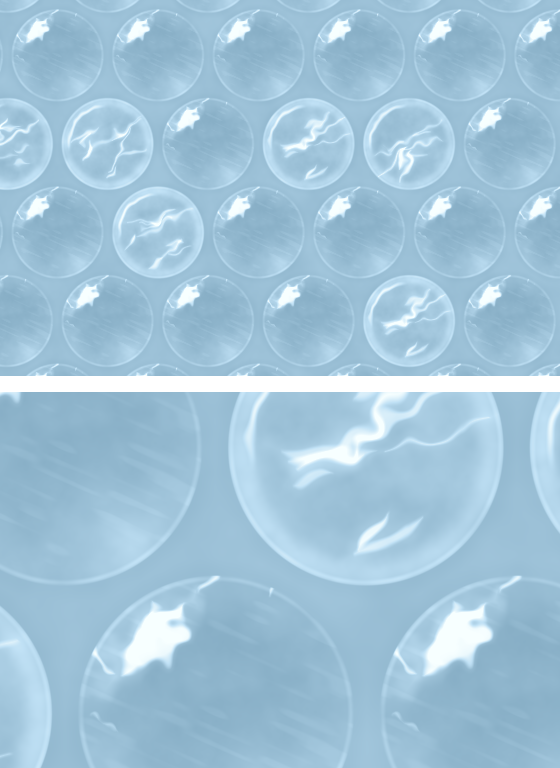
Top: the whole. Bottom: its middle third, enlarged.
A Shadertoy shader for this pattern:

```glsl
// Staggered sheet of clear blue air bubbles, a few of them popped and creased.
// The nearest hexagonal cell gives bubble coordinates; a single lightness value
// collects haze, glints and folds, and a pale blue ramp colours it.

float hash(vec2 p) {
    vec3 q = fract(p.xyx * vec3(.1031, .1030, .0973));
    q += dot(q, q.yzx + 33.33);
    return fract((q.x + q.y) * q.z);
}

float noise(vec2 p) {
    vec2 i = floor(p), f = fract(p);
    f *= f * (3. - 2. * f);
    return mix(mix(hash(i), hash(i + vec2(1, 0)), f.x),
               mix(hash(i + vec2(0, 1)), hash(i + 1.), f.x), f.y);
}

float fbm(vec2 p) {
    float sum = 0., amp = .5;
    for (int i = 0; i < 4; i++) {
        sum += amp * noise(p);
        p = mat2(1.6, 1.2, -1.2, 1.6) * p + 7.3;
        amp *= .5;
    }
    return sum;
}

// Lightness 0 = shaded film, 1 = pale film, 2 = white glint
vec3 tint(float k) {
    vec3 film = mix(vec3(.56, .71, .80), vec3(.75, .88, .96), min(k, 1.));
    return mix(film, vec3(.97, 1, 1), clamp(k - 1., 0., 1.));
}

// Sliver from a to b, widest in the middle
float sliver(vec2 u, vec2 a, vec2 b, float width, float soft) {
    vec2 d = b - a;
    float t = clamp(dot(u - a, d) / dot(d, d), 0., 1.);
    float dist = length(u - a - d * t) - width * 4. * t * (1. - t);
    return smoothstep(soft, -soft, dist);
}

float fullBubble(vec2 u, float px) {
    float r = length(u);
    float corner = pow(max(dot(u, vec2(-.7, .7)), 0.), 3.);
    vec2 g = u - vec2(.42, -.62);
    float k = -.06 + .22 * smoothstep(.45, 1., r) + .14 * smoothstep(.2, -.8, u.y);
    k += .45 * exp(-9. * dot(g, g)) + .3 * corner * smoothstep(.6, .9, r);
    k += .4 * (fbm(u * 4. + 20.) - .47);
    k += .14 * smoothstep(.6, .9, noise(mat2(.9, .4, -.4, .9) * u * vec2(4, 19) + 40.));

    // Window reflection with a ragged border
    vec2 w = u + .2 * (vec2(noise(u * 9. + 3.), noise(u * 9. + 60.)) - .5);
    k += .5 * sliver(w, vec2(-.05, .93), vec2(-.9, .2), .17, .1);
    k += 1.5 * sliver(w, vec2(-.16, .83), vec2(-.7, .3), .13, .03 + px);

    // Small glints spaced round the upper left
    for (int i = 0; i < 5; i++) {
        float a = 1.1 + .54 * float(i), h = hash(vec2(i, 9));
        vec2 dir = vec2(cos(a), sin(a));
        float reach = .72 + .18 * h;
        k += (.6 + .6 * h) * sliver(w, dir * reach, dir * (reach + .14) + .03, .028, .02 + px);
    }
    return k;
}

float poppedBubble(vec2 u, float seed, float px) {
    float r = length(u);
    vec2 shift = vec2(seed * 5.7 + 50.);
    float k = .34 + .25 * smoothstep(.65, .97, r) + .7 * (fbm(u * 3. + shift) - .47);
    k += .3 * smoothstep(.14, 0., abs(r - .9));

    // Bright arc on the upper left shoulder
    float side = dot(u / max(r, .01), vec2(-.78, .62));
    float arc = abs(r - .87 + .05 * noise(u * 6. + shift));
    k += 1.1 * smoothstep(.035 + px, 0., arc) * smoothstep(.6, .95, side);

    // Folds: one long, then ever shorter, mostly rising to the right
    vec2 w = u + .2 * (vec2(noise(u * 5. + shift), noise(u * 5. - shift + 200.)) - .5);
    for (int i = 0; i < 9; i++) {
        vec2 id = vec2(i, seed + 30.);
        float h = hash(id), place = 6.283 * hash(id + 17.3);
        float a = .5 + 1.5 * (h - .5) * min(float(i), 1.);
        vec2 mid = i == 0 ? vec2(.15, .2)
                          : vec2(cos(place), sin(place) - .2) * (.25 + .35 * hash(id + 5.1));
        vec2 arm = vec2(cos(a), sin(a)) * mix(.68, .12, sqrt(float(i) / 8.));
        float width = .012 + .045 * hash(id + 41.7);
        k += (.5 + .9 * h) * sliver(w, mid - arm, mid + arm, width, .018 + px);
        k += .22 * sliver(w, mid - arm * 1.3, mid + arm * 1.2, width * 2.5, .1);
    }
    return k;
}

void mainImage(out vec4 fragColor, in vec2 fragCoord) {
    vec2 p = fragCoord / iResolution.y;
    float px = 1. / (.122 * iResolution.y);

    // Nearest bubble among the rows above and below
    vec2 u = vec2(9), cell = vec2(0);
    float firstRow = floor((.8527 - p.y) / .2355);
    for (int i = 0; i < 2; i++) {
        float row = firstRow + float(i);
        float left = .1531 - .1345 * mod(row, 2.);
        float col = round((p.x - left) / .2674);
        vec2 v = (p - vec2(left + col * .2674, .8527 - row * .2355)) / .122;
        if (dot(v, v) < dot(u, u)) { u = v; cell = vec2(col, row); }
    }

    // Bits mark the popped columns of a row
    int row = int(cell.y), col = int(cell.x);
    int bits = row == 1 ? 27 : row == 2 ? 2 : row == 3 ? 16 : 0;
    bool popped = col >= 0 && ((bits >> col) & 1) == 1;

    // Flat film, bubble and thin welded rim
    float r = length(u);
    float sheet = .27 + .3 * (fbm(p * 14.) - .47) - .08 * smoothstep(1.15, 1., r);
    float bubble = popped ? poppedBubble(u, 2. * cell.x - cell.y, px) : fullBubble(u, px);
    float k = mix(sheet, bubble, smoothstep(px, -px, r - 1.));
    float rim = smoothstep(.022 + px, 0., abs(r - .98));
    k += rim * (.22 + .25 * noise(u * 5. + 80.));
    fragColor = vec4(tint(k), 1);
}
```
